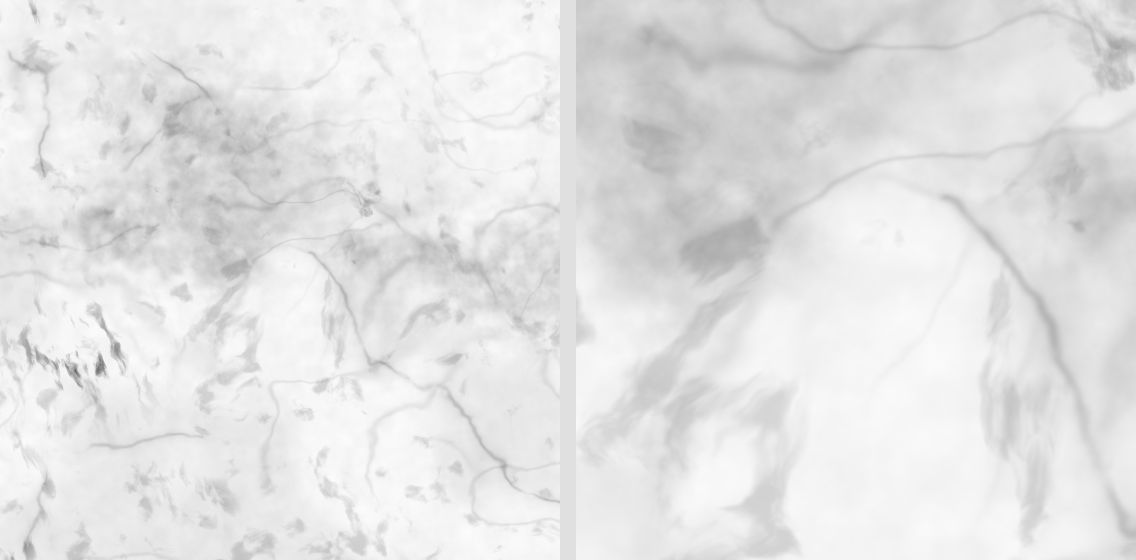
Left: the whole. Right: its middle third, enlarged.
This texture is drawn by a WebGL 1 fragment shader. Its source:

```glsl
precision highp float;
uniform vec2 u_resolution;

const vec3 WHITE = vec3(0.985);
const float BASE_SHADE = 0.016;
const float HAZE_DEPTH = 0.062;
const float CLOUD_DEPTH = 0.15;
const float GRAIN_DEPTH = 0.05;
const float VEIN_DEPTH = 0.17;
const float VEIN_WIDTH = 0.0035;
const float WEB_DEPTH = 0.085;
const float WEB_WIDTH = 0.0045;
const float FLECK_DEPTH = 0.13;
const float STAIN_DEPTH = 0.62;
const float WARP = 0.11;

float hash(vec2 p) {
  return fract(sin(dot(p, vec2(127.1, 311.7))) * 43758.5453);
}

float noise(vec2 p) {
  vec2 i = floor(p), f = fract(p);
  f = f * f * f * (f * (f * 6.0 - 15.0) + 10.0);
  return mix(mix(hash(i), hash(i + vec2(1.0, 0.0)), f.x),
             mix(hash(i + vec2(0.0, 1.0)), hash(i + 1.0), f.x), f.y);
}

float fbm(vec2 p) {
  float sum = 0.0, amp = 0.516;
  for (int i = 0; i < 5; i++) {
    sum += amp * noise(p);
    p = mat2(1.6, 1.2, -1.2, 1.6) * p + 17.3;
    amp *= 0.5;
  }
  return sum;
}

vec2 turn(vec2 p, float a) {
  float c = cos(a), s = sin(a);
  return vec2(c * p.x + s * p.y, c * p.y - s * p.x);
}

float blob(vec2 p, vec2 centre, vec2 radius) {
  vec2 d = (p - centre) / radius;
  return exp(-dot(d, d));
}

// Thin dark core with a faint halo along a segment
float vein(vec2 p, vec2 a, vec2 b) {
  vec2 ab = b - a;
  float t = clamp(dot(p - a, ab) / dot(ab, ab), 0.0, 1.0);
  float d = length(p - a - ab * t) / VEIN_WIDTH;
  return 0.8 * exp(-d * d) + 0.25 * exp(-d * d * 0.06);
}

float mainVeins(vec2 p) {
  float v = vein(p, vec2(0.54, 0.52), vec2(0.72, 0.36));
  v = max(v, vein(p, vec2(0.72, 0.36), vec2(0.95, 0.13)));
  v = max(v, vein(p, vec2(0.95, 0.13), vec2(1.05, 0.10)));
  v = max(v, vein(p, vec2(-0.02, 0.99), vec2(0.09, 0.86)));
  v = max(v, vein(p, vec2(0.09, 0.86), vec2(0.08, 0.69)));
  v = max(v, vein(p, vec2(0.16, 0.94), vec2(0.26, 0.92)));
  v = max(v, vein(p, vec2(0.26, 0.92), vec2(0.40, 0.76)));
  v = max(v, 0.7 * vein(p, vec2(0.33, 0.82), vec2(0.18, 0.65)));
  v = max(v, 0.7 * vein(p, vec2(0.02, 0.57), vec2(0.30, 0.60)));
  v = max(v, 0.8 * vein(p, vec2(0.09, 0.20), vec2(0.37, 0.23)));
  return max(v, 0.8 * vein(p, vec2(0.09, 0.20), vec2(0.03, 0.02)));
}

// Broken hairline veins at several scales
float veinWeb(vec2 p) {
  float web = 0.0;
  for (int i = 0; i < 3; i++) {
    float k = float(i), freq = 4.0 + 4.0 * k;
    vec2 s = turn(p, -0.8 + 0.9 * k) * vec2(0.7, 1.2) * freq + 31.7 * k;
    float edge = abs(noise(s) - 0.5) / (WEB_WIDTH * freq);
    float gate = smoothstep(0.44, 0.66, fbm(p * 3.5 + 9.1 * k + 4.0));
    web += gate * exp(-edge * edge) / (1.0 + 0.25 * k);
  }
  return web;
}

float cloudMask(vec2 p) {
  float m = blob(p, vec2(0.36, 0.74), vec2(0.19, 0.18));
  m += blob(p, vec2(0.77, 0.55), vec2(0.25, 0.09));
  m += 0.8 * blob(p, vec2(0.13, 0.60), vec2(0.17, 0.06));
  m += 0.8 * blob(p, vec2(0.93, 0.45), vec2(0.13, 0.05));
  return min(m + 0.7 * blob(p, vec2(0.35, 0.53), vec2(0.13, 0.06)), 1.0);
}

float stainMask(vec2 p) {
  float m = blob(p, vec2(0.14, 0.37), vec2(0.10, 0.09));
  m += blob(p, vec2(0.10, 0.97), vec2(0.05, 0.05));
  m += 0.8 * blob(p, vec2(0.03, 0.08), vec2(0.04, 0.09));
  m += 0.6 * blob(p, vec2(0.68, 0.63), vec2(0.05, 0.04));
  m += 0.5 * blob(p, vec2(0.37, 0.64), vec2(0.03, 0.08));
  return m + 0.5 * blob(p, vec2(0.36, 0.10), vec2(0.05, 0.04));
}

void main() {
  vec2 p = gl_FragCoord.xy / u_resolution;
  vec2 bend = vec2(fbm(p * 6.0), fbm(p * 6.0 + 53.0)) - 0.5;
  vec2 q = p + WARP * bend;

  // Soft haze and grey clouds
  float grain = fbm(p * 42.0) - 0.5;
  float bright = blob(q, vec2(0.75, 0.83), vec2(0.25, 0.17));
  float cloud = cloudMask(q) * smoothstep(0.25, 0.68, fbm(q * 8.0 + 5.0));
  float shade = BASE_SHADE + HAZE_DEPTH * smoothstep(0.3, 0.75, fbm(q * 4.5 + 71.0)) * (1.0 - 0.6 * bright);
  shade += CLOUD_DEPTH * cloud + GRAIN_DEPTH * grain * (1.0 + 4.0 * cloud);

  // Veins fade in and out along their length
  shade += VEIN_DEPTH * mainVeins(q) * smoothstep(0.2, 0.65, fbm(p * 15.0 + 23.0));
  shade += WEB_DEPTH * veinWeb(q) * (1.0 - 0.5 * bright);

  // Pale flecks and dark slanted stains
  shade += FLECK_DEPTH * smoothstep(0.6, 0.82, fbm(q * 24.0 + 37.0)) * (1.0 - 0.5 * bright);
  vec2 slant = turn(q, 0.35) * vec2(42.0, 19.0);
  shade += STAIN_DEPTH * stainMask(p) * smoothstep(0.56, 0.82, fbm(slant + 11.0));

  gl_FragColor = vec4(clamp(WHITE - shade, 0.0, 1.0), 1.0);
}
```
